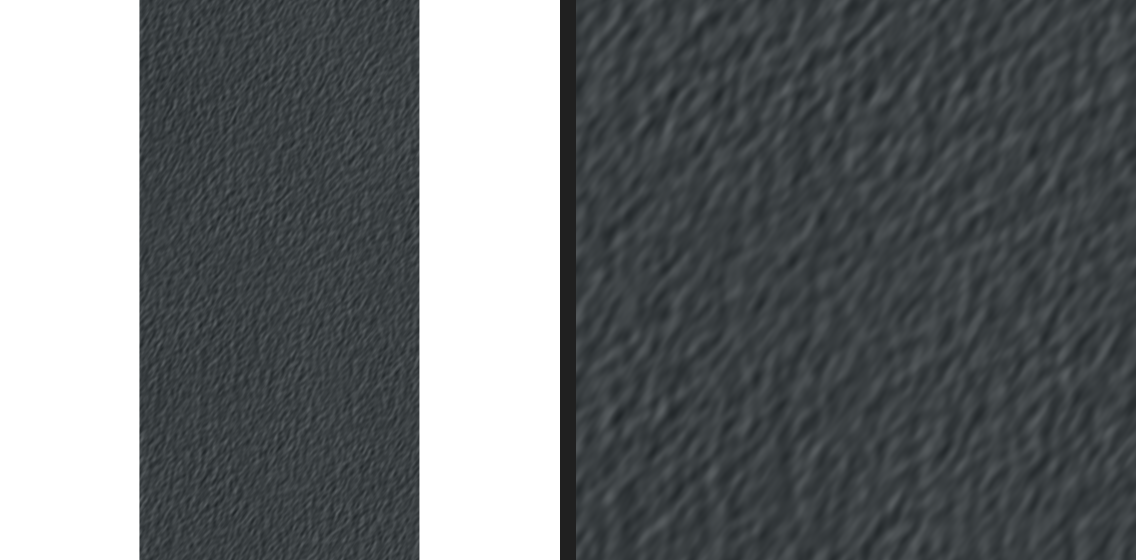
Left: the whole. Right: its middle third, enlarged.
This texture is drawn by a Shadertoy shader. Its source:

```glsl
const float TAU = 6.2831853;
const vec3 SLATE_DARK = vec3(0.190, 0.210, 0.220);
const vec3 SLATE_MID = vec3(0.231, 0.251, 0.261);
const vec3 SLATE_LIGHT = vec3(0.280, 0.300, 0.310);
const vec3 BACKGROUND = vec3(1.0);

// Integer hash giving a value in 0..1
float hash(vec2 cell, float seed) {
    uint n = uint(cell.x) + uint(cell.y) * 1013u + uint(seed) * 70001u;
    n = n * 747796405u + 12345u;
    n = ((n >> ((n >> 28u) + 4u)) ^ n) * 277803737u;
    n = (n >> 22u) ^ n;
    return float(n & 65535u) / 65536.0;
}

// Slope at one lattice corner, wrapped to a whole number of cells
float corner(vec2 cell, vec2 offset, vec2 cells, float seed) {
    float angle = TAU * hash(mod(cell, cells), seed);
    return dot(vec2(cos(angle), sin(angle)), offset);
}

// Gradient noise that repeats once per unit of p
float noise(vec2 p, vec2 cells, float seed) {
    vec2 q = p * cells;
    vec2 i = floor(q);
    vec2 f = q - i;
    vec2 w = f * f * f * (f * (f * 6.0 - 15.0) + 10.0);
    vec2 e = vec2(1.0, 0.0);
    float low = mix(corner(i, f, cells, seed),
                    corner(i + e.xy, f - e.xy, cells, seed), w.x);
    float high = mix(corner(i + e.yx, f - e.yx, cells, seed),
                     corner(i + e.xx, f - e.xx, cells, seed), w.x);
    return mix(low, high, w.y);
}

// Rough stone surface; the whole-number shear leans the grains up to the right
float stoneHeight(vec2 p) {
    vec2 leaning = vec2(p.x, p.y - p.x);
    float h = 0.85 * noise(p, vec2(66.0, 54.0), 1.0);
    h += 0.80 * noise(leaning, vec2(96.0, 104.0), 2.0);
    h += 0.30 * noise(p, vec2(118.0, 100.0), 3.0);
    h += 0.38 * noise(leaning, vec2(150.0, 168.0), 4.0);
    return h;
}

// Side-lit relief: positive on slopes that face the light
float relief(vec2 p, vec2 toLight, float reach) {
    vec2 stepToLight = 0.5 * reach * toLight;
    return stoneHeight(p - stepToLight) - stoneHeight(p + stepToLight);
}

// Blend from dark through mid to light for tone in -1..1 and beyond
vec3 slateColour(float tone) {
    vec3 darker = SLATE_MID - SLATE_DARK;
    vec3 lighter = SLATE_LIGHT - SLATE_MID;
    return SLATE_MID + min(tone, 0.0) * darker + max(tone, 0.0) * lighter;
}

// Soft-edged vertical band
float band(float x, float left, float right, float blur) {
    return smoothstep(left - blur, left + blur, x)
         * (1.0 - smoothstep(right - blur, right + blur, x));
}

void mainImage(out vec4 fragColor, in vec2 fragCoord) {
    vec2 uv = fragCoord / iResolution.xy;

    // Fine relief, stronger in some patches
    float patches = noise(uv, vec2(9.0), 5.0);
    float shade = relief(uv, normalize(vec2(-0.85, 0.5)), 0.005);
    float tone = shade * (2.0 + 0.7 * patches);

    // Faint broad mottling and a lighter right side
    tone += 0.35 * noise(uv, vec2(5.0, 4.0), 6.0);
    tone += 0.25 * noise(uv, vec2(22.0, 18.0), 7.0);
    tone += 0.6 * (uv.x - 0.5);

    // Slab on a plain background
    float blur = max(0.001, 0.75 / iResolution.x);
    float slab = band(uv.x, 0.249, 0.749, blur);
    fragColor = vec4(mix(BACKGROUND, slateColour(tone), slab), 1.0);
}
```
